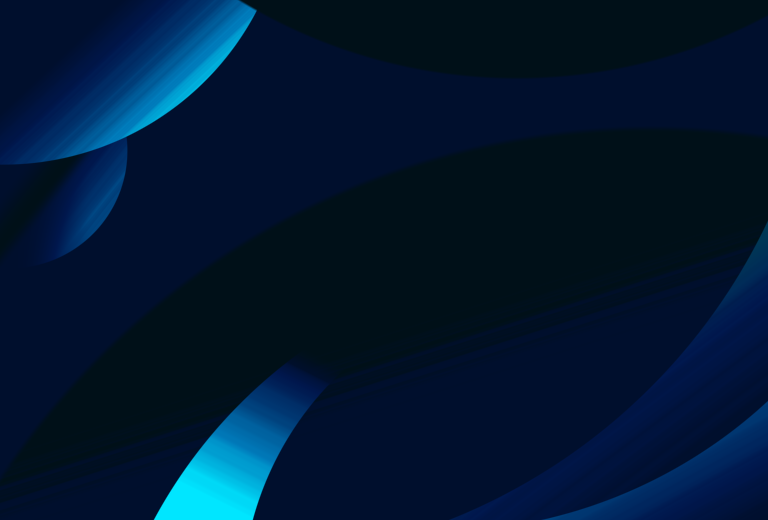
This background is drawn by a Shadertoy shader. Its source:

```glsl
const vec3 INK   = vec3(0.0, 0.062, 0.095);
const vec3 NAVY  = vec3(0.0, 0.058, 0.178);
const vec3 ROYAL = vec3(0.0, 0.09, 0.30);
const vec3 BLUE  = vec3(0.0, 0.22, 0.45);
const vec3 AZURE = vec3(0.0, 0.48, 0.73);
const vec3 CYAN  = vec3(0.0, 0.90, 1.00);
const vec3 TEAL  = vec3(0.0, 0.22, 0.33);

// Coverage of a disc with an edge of the given softness
float disc(vec2 p, vec2 center, float radius, float soft) {
    return smoothstep(-soft, soft, radius - length(p - center));
}

// Fine brushed lines from layered sines, roughly -1 to 1
float streaks(float t, float frequency) {
    float sum = 0.0, weight = 0.5;
    for (int i = 0; i < 4; i++) {
        sum += weight * sin(t * frequency + 2.1 * float(i));
        frequency *= 1.83;
        weight *= 0.6;
    }
    return sum;
}

// Luminous ramp from navy to cyan
vec3 glow(float level) {
    float t = clamp(level, 0.0, 1.0) * 4.0;
    vec3 color = mix(NAVY, ROYAL, min(t, 1.0));
    color = mix(color, BLUE, clamp(t - 1.0, 0.0, 1.0));
    color = mix(color, AZURE, clamp(t - 2.0, 0.0, 1.0));
    return mix(color, CYAN, clamp(t - 3.0, 0.0, 1.0));
}

// Broad dark dome that dissolves into slanted streaks
vec3 addDome(vec3 color, vec2 p) {
    float slant = p.y - 0.32 * p.x;
    float shade = smoothstep(-0.01, 0.11, slant + 0.045 * streaks(slant, 190.0));
    return mix(color, INK, shade * disc(p, vec2(1.251, -0.743), 1.496, 0.007));
}

// Two nested bands sweeping through the lower right corner
vec3 addCornerBands(vec3 color, vec2 p, float soft) {
    float depth = 1.0 - p.y;
    float rightSide = step(0.75, p.x);
    float outer = depth + 0.75 * p.x;
    float level = 1.24 * (1.87 - outer) + 0.035 * streaks(outer, 110.0);
    vec3 band = mix(glow(level), TEAL, 1.0 - smoothstep(1.53, 1.68, outer));
    float mask = 1.0 - disc(p, vec2(0.440, 1.066), 1.147, soft);
    color = mix(color, band, mask * rightSide);

    float inner = depth + 0.55 * p.x;
    level = 2.5 * (1.795 - inner) + 0.02 * streaks(inner, 130.0);
    mask = 1.0 - disc(p, vec2(0.834, 0.923), 0.946, soft);
    return mix(color, glow(level), mask * rightSide);
}

// Bright blade rising from the lower edge
vec3 addBlade(vec3 color, vec2 p, float soft) {
    float along = 1.0 - p.y - 0.5 * p.x;
    float level = 1.04 * pow(max((along - 0.42) / 0.35, 0.0), 0.6);
    level += 0.02 * streaks(along, 90.0);
    float mask = disc(p, vec2(1.141, -0.454), 0.9595, soft);
    mask *= 1.0 - disc(p, vec2(1.074, -0.159), 0.609, soft);
    return mix(color, glow(level), mask * smoothstep(0.375, 0.43, along));
}

// Small shaded disc at the left
vec3 addSmallDisc(vec3 color, vec2 p, float soft) {
    float across = 0.78 * p.x + 0.62 * (1.0 - p.y);
    float level = min(4.5 * (across - 0.275), 0.54) * smoothstep(0.03, 0.18, p.x);
    level += 0.025 * streaks(across, 260.0) * smoothstep(0.1, 0.2, p.x);
    float shade = smoothstep(0.23, 0.29, across)
                * (1.0 - smoothstep(0.295, 0.325, across));
    vec3 surface = mix(glow(level), INK, shade);
    return mix(color, surface, disc(p, vec2(0.019, 0.710), 0.226, soft));
}

// Large brushed disc in the upper left corner
vec3 addLargeDisc(vec3 color, vec2 p, float soft) {
    float across = 0.68 * p.x + 0.73 * (1.0 - p.y);
    float level = 4.1 * (across - 0.16);
    level += 0.03 * streaks(across, 230.0) * smoothstep(0.15, 0.25, across);
    return mix(color, glow(level), disc(p, vec2(0.0058, 1.2336), 0.5502, soft));
}

void mainImage(out vec4 fragColor, in vec2 fragCoord) {
    vec2 p = fragCoord / iResolution.y;
    float soft = 0.8 / iResolution.y;

    // Layers from back to front
    vec3 color = addDome(NAVY, p);
    color = addCornerBands(color, p, soft);
    color = addBlade(color, p, soft);
    color = addSmallDisc(color, p, soft);
    color = addLargeDisc(color, p, soft);

    // Dark disc hanging from the top edge
    color = mix(color, INK, disc(p, vec2(0.994, 1.8745), 1.025, 0.003));
    fragColor = vec4(color, 1.0);
}
```
